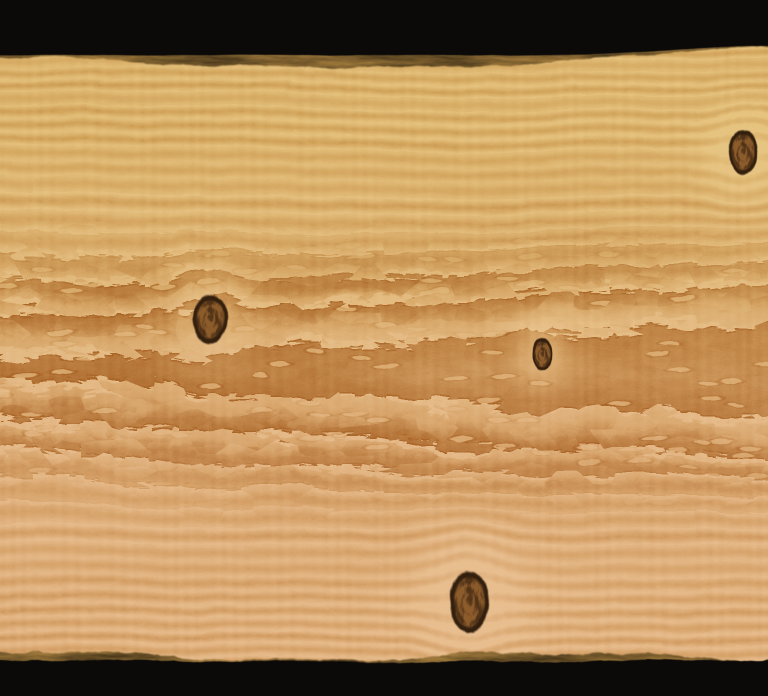
Write a WebGL 2 fragment shader that draws this texture.

```glsl
#version 300 es
precision highp float;
uniform vec2 u_resolution;
out vec4 fragColor;

const vec3 BACKDROP = vec3(0.045, 0.04, 0.035);
const vec3 PALE = vec3(0.91, 0.76, 0.54);
const vec3 HONEY = vec3(0.84, 0.65, 0.40);
const vec3 AMBER = vec3(0.70, 0.45, 0.20);
const vec3 BARK = vec3(0.46, 0.35, 0.17);
const vec3 RIM = vec3(0.20, 0.12, 0.05);

// Knot centre (xy) and radii (zw)
const vec4 KNOTS[4] = vec4[4](
  vec4(1.068, 0.782, 0.020, 0.031), vec4(0.302, 0.542, 0.024, 0.034),
  vec4(0.779, 0.491, 0.014, 0.023), vec4(0.674, 0.136, 0.027, 0.043));

float hash(vec2 p) {
  return fract(sin(dot(p, vec2(127.1, 311.7))) * 43758.5);
}

// Layered sines, roughly -1 to 1
float waves(vec2 p) {
  float sum = 0.0, amp = 0.5;
  for (int i = 0; i < 5; i++) {
    sum += amp * sin(p.x + 1.7 * sin(p.y + float(i)));
    p = mat2(1.6, 1.2, -1.2, 1.6) * p + 3.1;
    amp *= 0.58;
  }
  return sum;
}

// Cellular noise: distance to the nearest seed, random value of its cell
vec2 cells(vec2 p) {
  vec2 base = floor(p), best = vec2(9.0, 0.0);
  for (int j = -1; j <= 1; j++)
    for (int i = -1; i <= 1; i++) {
      vec2 c = base + vec2(i, j);
      vec2 seed = c + vec2(hash(c), hash(c + 37.0));
      float d = distance(p, seed);
      if (d < best.x) best = vec2(d, hash(c + 71.0));
    }
  return best;
}

vec3 toneRamp(float t) {
  return t < 0.5 ? mix(PALE, HONEY, t * 2.0) : mix(HONEY, AMBER, min(t * 2.0 - 1.0, 1.2));
}

// Growth rings; halo lightens the wood around knots
vec3 grain(vec2 p, float bend, float halo) {
  float y = p.y - bend - 0.468 - 0.007 * waves(vec2(p.x * 5.0, p.y * 3.0));
  float d = sqrt(y * y + 0.0002);
  float core = 1.0 - smoothstep(0.09, 0.25, d);

  // Torn, stepped ring borders
  float tear = (cells(p * vec2(24.0, 52.0)).y - 0.5) * 0.015
             + (cells(p * vec2(65.0, 120.0)).y - 0.5) * 0.007;
  float r = d - 0.045 * (p.x - 0.5) * core + tear * (0.1 + 0.9 * core)
          + 0.006 * core * waves(p * vec2(16.0, 9.0));
  float bow = sqrt(r * r + 0.16);
  float phase = 0.65 + 5.0 * r + 70.0 * (bow - 0.4);
  float density = 5.0 + 70.0 * max(r, 0.0) / bow;
  float ring = floor(phase), f = fract(phase);
  vec2 ringId = vec2(ring, sign(y));

  // Soft fine stripes outside, broad ramps at the core
  float depth = 0.22 + 0.28 * hash(ringId);
  float fine = 0.31 + depth * (0.5 - 0.5 * cos(6.2832 * f) - 0.5);
  float broad = 0.27 + 0.62 * smoothstep(0.0, 0.95, f);
  float tone = mix(fine, broad, core);
  tone += 0.09 * waves(p * vec2(4.0, 16.0)) * (0.4 + core);
  tone -= 0.42 * halo;

  // Lifted pale strips with a thin shadow
  float width = core * (0.004 + 0.011 * waves(vec2(p.x * 13.0, ring * 7.0 + y * 9.0)));
  float strip = 1.0 - smoothstep(width - 0.0012, width + 0.0012, f / density + tear * 0.3);
  tone = mix(tone, 0.06, 0.85 * strip * core);
  float shadow = core * (1.0 - smoothstep(0.0008, 0.0032, (1.0 - f) / density));
  tone += 0.22 * shadow;

  // Scattered splinters
  vec2 flake = cells(p * vec2(19.0, 85.0) + 1.5 * waves(p * vec2(30.0, 60.0)) * vec2(0.1, 0.2));
  float loose = step(0.84, flake.y) * core;
  tone = mix(tone, 0.1, 0.6 * loose * (1.0 - smoothstep(0.24, 0.32, flake.x)));
  tone += 0.13 * loose * smoothstep(0.28, 0.34, flake.x) * (1.0 - smoothstep(0.36, 0.46, flake.x));

  // Saw marks and fibres
  tone += 0.035 * sin(p.x * 370.0 + 2.0 * sin(p.x * 23.0)) * sin(p.x * 41.0 + p.y * 3.0);
  tone += 0.05 * (hash(floor(p * vec2(420.0, 470.0))) - 0.5) + 0.03 * waves(p * vec2(90.0, 240.0));
  vec3 tint = mix(vec3(1.0, 0.98, 1.04), vec3(0.99, 1.01, 0.93), smoothstep(0.3, 0.85, p.y));
  return toneRamp(max(tone, 0.0)) * tint;
}

vec3 knotColor(vec2 local, float e) {
  float mottling = waves(local * vec2(5.0, 3.0)) + 0.35 * sin(e * 20.0);
  vec3 heart = mix(vec3(0.55, 0.36, 0.17), vec3(0.32, 0.20, 0.09), smoothstep(-0.5, 0.8, mottling));
  return mix(heart, RIM, smoothstep(0.72, 0.9, e));
}

vec3 board(vec2 p) {
  float bend = 0.0, halo = 0.0, nearest = 9.0;
  vec2 local = vec2(0.0);
  for (int i = 0; i < 4; i++) {
    vec2 q = (p - KNOTS[i].xy) / KNOTS[i].zw;
    float e = length(q) + 0.06 * waves(q * 2.0 + float(i));
    bend += 0.45 * (p.y - KNOTS[i].y) * exp(-0.2 * e * e);
    halo += exp(-0.3 * dot(q * vec2(0.7, 1.0), q * vec2(0.7, 1.0)));
    if (e < nearest) { nearest = e; local = q; }
  }
  vec3 color = grain(p, bend, min(halo, 1.0));
  color = mix(color, knotColor(local, nearest), 1.0 - smoothstep(0.97, 1.1, nearest));

  // Ragged bark edges against the backdrop
  float rough = 0.0025 * waves(vec2(p.x * 25.0, p.y * 4.0));
  float top = 0.921 + 0.013 * smoothstep(0.8, 1.1, p.x) + 0.3 * rough - p.y;
  float bottom = p.y - 0.052 + 0.006 * sin(p.x * 2.8) * 0.5 + rough;
  float topBark = 0.003 + 0.014 * smoothstep(0.05, 0.35, p.x) * (1.0 - smoothstep(0.6, 1.0, p.x));
  float bottomBark = 0.007 + 0.006 * sin(p.x * 9.0 + 1.0);
  float bare = min(top - topBark, bottom - bottomBark) + rough;
  vec3 bark = BARK * (1.0 + 0.35 * waves(p * vec2(20.0, 150.0)));
  color = mix(bark, color, smoothstep(-0.002, 0.002, bare));
  return mix(BACKDROP, color, smoothstep(-0.001, 0.0015, min(top, bottom)));
}

void main() {
  // Four samples per pixel
  vec3 sum = vec3(0.0);
  for (int i = 0; i < 4; i++) {
    vec2 offset = vec2(i % 2, i / 2) * 0.5 - 0.25;
    sum += board((gl_FragCoord.xy + offset) / u_resolution.y);
  }
  fragColor = vec4(sum / 4.0, 1.0);
}
```
